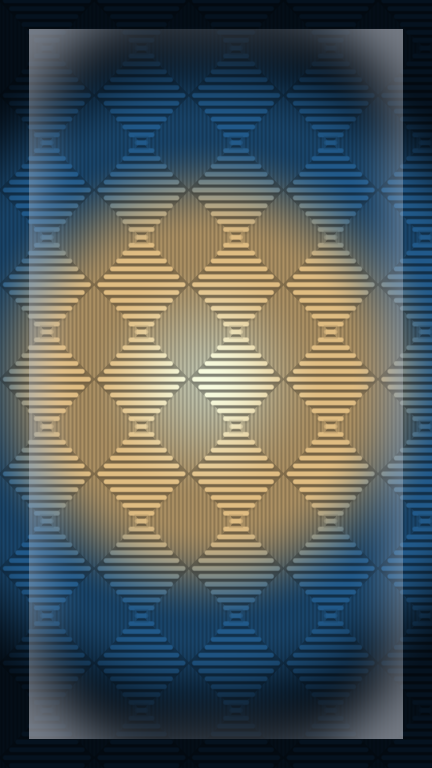
A Shadertoy shader for this background:

```glsl
const float PITCH = 0.219;                       // tile size, in canvas widths
const vec2 TILE_CORNER = vec2(-0.063, 0.011);    // offset from canvas centre
const float BARS = 12.0;                         // horizontal bars per tile
const float BAR_RADIUS = 0.025;
const float FINE_LINES = 24.0;                   // vertical lines per tile
const float SIDE_SHADE = 0.70;
const float GAP_SHADE = 0.57;
const vec2 GLOW_CENTRE = vec2(-0.02, 0.006);
const vec2 PANEL_HALF = vec2(0.433, 0.822);
const float PANEL_ROUND = 0.25;
const float PANEL_ALPHA = 0.50;
const vec3 CORE = vec3(0.97, 0.99, 0.88);
const vec3 SAND = vec3(0.88, 0.74, 0.51);
const vec3 BLUE = vec3(0.13, 0.35, 0.54);
const vec3 NIGHT = vec3(0.02, 0.07, 0.12);
const vec3 GLASS = vec3(0.88, 0.89, 0.93);
const float TAU = 6.2831853;

vec3 glowColour(float r) {
    vec3 c = mix(CORE, SAND, smoothstep(0.0, 0.28, r));
    c = mix(c, BLUE, smoothstep(0.33, 0.57, r));
    return mix(c, NIGHT, smoothstep(0.59, 0.83, r));
}

// Signed distance to the nearest round-ended bar in a tile quadrant
float barDistance(vec2 a) {
    float row = 0.5 - round((0.5 - a.y) * BARS) / BARS;
    float halfLength = 0.07 + 0.79 * row;
    float overhang = max(a.x - halfLength + BAR_RADIUS, 0.0);
    return length(vec2(overhang, a.y - row)) - BAR_RADIUS;
}

float tileShade(vec2 p, float pixel) {
    vec2 q = fract((p - TILE_CORNER) / PITCH) - 0.5;
    vec2 a = abs(q);
    float aa = pixel / PITCH;

    // Fine vertical lines beside the barred triangles
    float side = SIDE_SHADE + 0.07 * cos(TAU * FINE_LINES * q.x);
    float inBars = smoothstep(-aa, aa, a.y - a.x + 0.01);
    float shade = mix(side, GAP_SHADE, inBars);

    // Bars with a soft shadow below
    float shadow = barDistance(abs(q + vec2(0.0, 0.018)));
    shade -= 0.06 * (1.0 - smoothstep(-0.01, 0.02, shadow));
    float bar = 1.0 - smoothstep(-aa, aa, barDistance(a));
    shade = mix(shade, 1.0, bar);

    // Small square frame in the middle
    float frame = abs(max(a.x, a.y) - 0.062) - 0.010;
    return mix(shade, 0.86, 0.7 * (1.0 - smoothstep(-aa, aa, frame)));
}

float roundBox(vec2 p, vec2 halfSize, float radius) {
    vec2 d = abs(p) - halfSize + radius;
    return length(max(d, 0.0)) + min(max(d.x, d.y), 0.0) - radius;
}

// White haze that gathers at the panel border and its corners
float panelHaze(vec2 p, float pixel) {
    float edge = smoothstep(-0.13, 0.10, roundBox(p, PANEL_HALF, PANEL_ROUND));
    float sides = smoothstep(0.25, 0.9, abs(p.x) / PANEL_HALF.x);
    vec2 outside = abs(p) - PANEL_HALF;
    float inside = 1.0 - smoothstep(-0.5 * pixel, 0.5 * pixel, max(outside.x, outside.y));
    return PANEL_ALPHA * edge * mix(0.55, 1.0, sides) * inside;
}

void mainImage(out vec4 fragColor, in vec2 fragCoord) {
    vec2 p = (fragCoord - 0.5 * iResolution.xy) / iResolution.x;
    float pixel = 1.0 / iResolution.x;

    vec3 colour = glowColour(length(p - GLOW_CENTRE)) * tileShade(p, pixel);
    colour = mix(colour, GLASS, panelHaze(p, pixel));
    fragColor = vec4(colour, 1.0);
}
```
